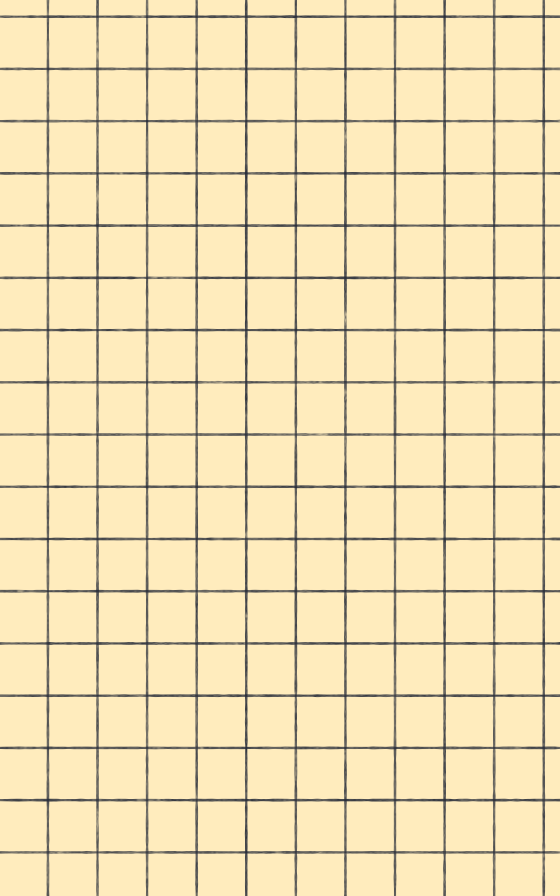
This pattern is drawn by a WebGL 1 fragment shader. Its source:

```glsl
precision highp float;
// Cream paper ruled with a grid of thin, slightly worn navy ink lines.

uniform vec2 u_resolution;

// Lengths are fractions of the canvas width.
const vec3 PAPER = vec3(1.0, 0.925, 0.74);
const vec3 INK = vec3(0.15, 0.17, 0.22);
const vec2 SPACING = vec2(0.08854, 0.09327);
const vec2 FIRST_LINE = vec2(0.0856, 0.0779);
const float LINE_WIDTH = 0.0044;
const float EDGE_WOBBLE = 0.0007;
const float INK_STRENGTH = 0.74;
const float LINE_VARIATION = 0.16;
const float GRAIN = 0.34;
const float FADE = 0.5;
const float MARGIN_STRENGTH = 0.2;

float hash(vec2 p) {
  vec3 q = fract(p.xyx * vec3(0.1031, 0.1030, 0.0973));
  q += dot(q, q.yzx + 33.33);
  return fract((q.x + q.y) * q.z);
}

float noise(vec2 p) {
  vec2 cell = floor(p);
  vec2 f = fract(p);
  f = f * f * (3.0 - 2.0 * f);
  float low = mix(hash(cell), hash(cell + vec2(1.0, 0.0)), f.x);
  float high = mix(hash(cell + vec2(0.0, 1.0)), hash(cell + 1.0), f.x);
  return mix(low, high, f.y);
}

// Ink opacity of evenly spaced parallel lines.
float ruledLines(float across, float along, float spacing, float first,
                 float seed, float pixel) {
  float index = floor((across - first) / spacing + 0.5);
  float offset = across - first - index * spacing;
  float lane = index * 17.0 + seed;

  // Uneven edges, softened over one pixel
  float wobble = noise(vec2(along * 90.0, lane)) - 0.5;
  float halfWidth = 0.5 * LINE_WIDTH + EDGE_WOBBLE * wobble;
  float coverage = clamp((halfWidth - abs(offset)) / pixel + 0.5, 0.0, 1.0);

  // Tone of each line, dry streaks and fine grain
  float tone = LINE_VARIATION * (hash(vec2(lane, seed)) - 0.5);
  float streak = noise(vec2(along * 35.0, lane + 5.0)) - 0.5;
  float grain = noise(vec2(along * 240.0, lane + offset * 500.0)) - 0.5;
  float strength = INK_STRENGTH + tone + GRAIN * (0.5 * streak + 0.5 * grain);

  // Rare rubbed patches
  float rubbed = smoothstep(0.82, 0.98, noise(vec2(along * 28.0, lane + 9.0)));
  rubbed *= noise(vec2(along * 180.0, lane + offset * 400.0));
  return coverage * clamp(strength * (1.0 - FADE * rubbed), 0.0, 1.0);
}

void main() {
  float pixel = 1.0 / u_resolution.x;
  vec2 p = gl_FragCoord.xy * pixel;

  float vertical = ruledLines(p.x, p.y, SPACING.x, FIRST_LINE.x, 11.0, pixel);
  float horizontal = ruledLines(p.y, p.x, SPACING.y, FIRST_LINE.y, 307.0, pixel);

  // The leftmost rule is only a faint trace at the paper edge
  float margin = step(p.x, 0.5 * FIRST_LINE.x);
  vertical *= mix(1.0, MARGIN_STRENGTH, margin);

  // Overlapping ink darkens the crossings
  float ink = 1.0 - (1.0 - vertical) * (1.0 - horizontal);
  gl_FragColor = vec4(mix(PAPER, INK, ink), 1.0);
}
```
